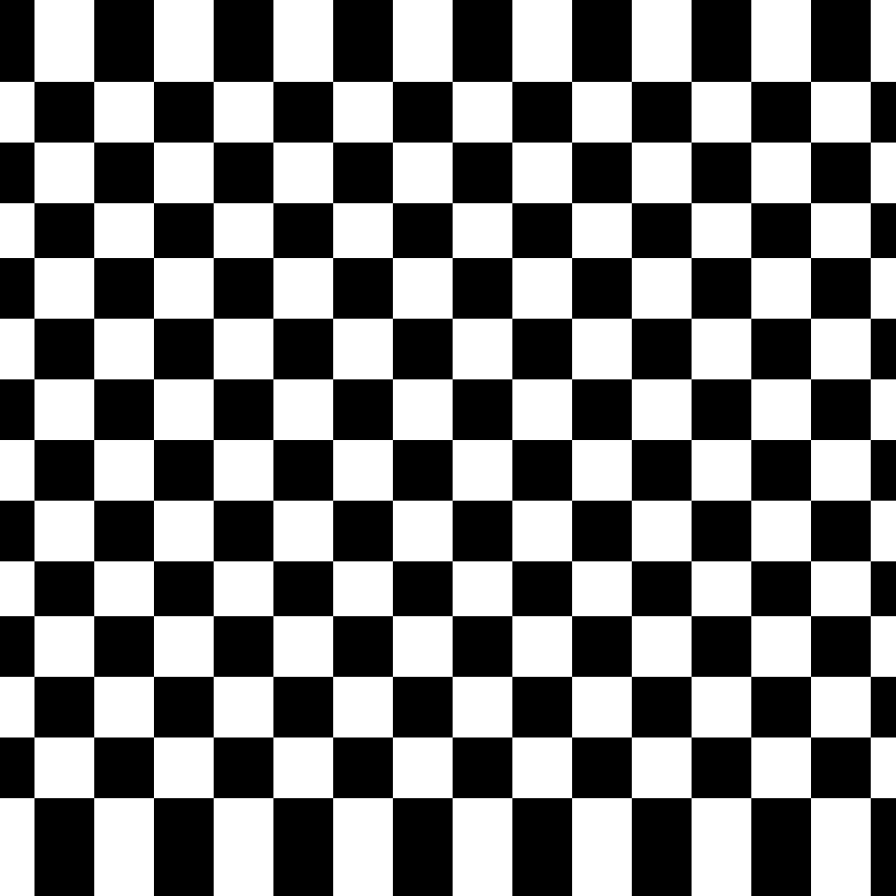
Reproduce this pattern procedurally as a WebGL 2 fragment shader.

```glsl
#version 300 es
precision highp float;
// Black and white checkerboard: evenly spaced columns crossed by rows of
// slightly uneven height, with taller bands along the top and bottom.
// Each axis gives a smoothed sign, and their product picks the colour.

#define COLUMNS 15.0       // cells across the canvas
#define COLUMN_START 0.0385 // first column edge from the left
#define TOP_BAND 0.0914    // depth of the first row edge
#define ROW_HEIGHT 0.0677  // height of a regular row
#define ROW_TRIM 0.0065    // height missing from a short row
#define ROW_CYCLE 6.0      // one short row in every cycle
#define ROW_EDGES 13       // row edges from top to bottom

uniform vec2 u_resolution;
out vec4 fragColor;

const vec3 BLACK = vec3(0.0);
const vec3 WHITE = vec3(1.0);

// Sign of a distance, blended over one pixel around zero.
float smoothSign(float dist, float pixel) {
  return clamp(2.0 * dist / pixel, -1.0, 1.0);
}

// Alternates between -1 and 1 at every column edge.
float columnSign(float x, float pixel) {
  float cell = (x - COLUMN_START) * COLUMNS;
  float nearest = floor(cell + 0.5);
  float parity = 1.0 - 2.0 * mod(nearest, 2.0);
  return parity * smoothSign((cell - nearest) / COLUMNS, pixel);
}

// Depth of a row edge; the third row of each cycle is short.
float rowEdge(float index) {
  float shortRows = floor((index + 0.5 * ROW_CYCLE) / ROW_CYCLE);
  return TOP_BAND + index * ROW_HEIGHT - shortRows * ROW_TRIM;
}

// Starts at 1 in the top band and flips at every row edge.
float rowSign(float depth, float pixel) {
  float side = 1.0;
  for (int i = 0; i < ROW_EDGES; i++) {
    side *= smoothSign(rowEdge(float(i)) - depth, pixel);
  }
  return side;
}

void main() {
  vec2 uv = gl_FragCoord.xy / u_resolution;
  vec2 pixel = 1.0 / u_resolution;
  float checker = columnSign(uv.x, pixel.x) * rowSign(1.0 - uv.y, pixel.y);
  fragColor = vec4(mix(BLACK, WHITE, 0.5 + 0.5 * checker), 1.0);
}
```
